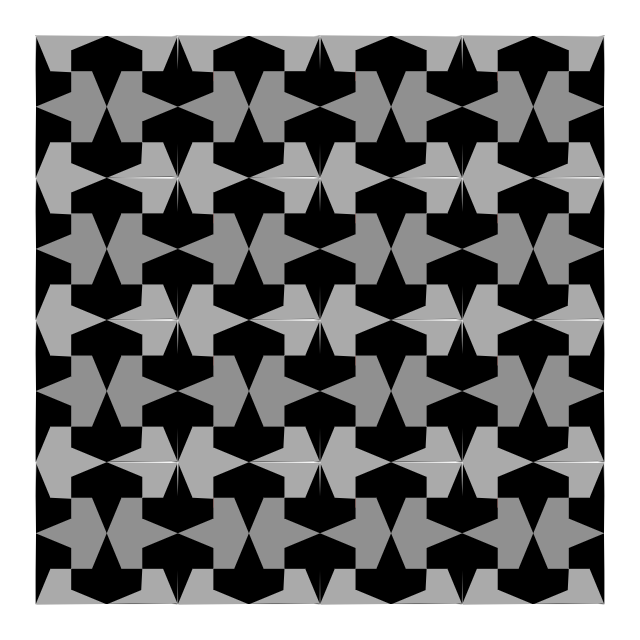
A Shadertoy shader for this pattern:

```glsl
// Interlocking grey double arrows on a black square panel, with thin open seams between the tiles.

#define TILES 4.0        // repeats across and down
#define MARGIN 0.0557    // white border, in canvas units
#define SLOPE 0.4142     // tan(22.5 degrees), sets every slanted edge
#define LEAN 0.05        // slight tilt of some light edges
#define WEDGE 0.006      // half width of the horizontal seam gap
#define SLIT 0.005       // half width of the vertical seam gap
#define SLIT_LENGTH 0.24
#define DARK_GREY vec3(0.565)
#define LIGHT_GREY vec3(0.667)
#define FLECK vec3(0.60, 0.40, 0.38)

// Signed distance, positive inside, to two arrows that meet at the origin.
// The body ends at x = shoulder, the head tapers to a tip at x = 0.5.
float arrowPair(vec2 a, float shoulder, float height) {
    float flank = (a.x - SLOPE * a.y) / length(vec2(1.0, SLOPE));
    float body = min(min(shoulder - a.x, height - a.y), flank);
    float head = (SLOPE * (0.5 - a.x) - a.y) / length(vec2(1.0, SLOPE));
    return max(body, min(head, a.x - 0.2));
}

// Pixel coverage of a filled edge
float fill(float d, float px) {
    return clamp(d / px + 0.5, 0.0, 1.0);
}

// Pixel coverage of a stroke that may be thinner than a pixel
float stroke(float d, float halfWidth, float px) {
    float w = max(halfWidth, 0.0);
    return clamp(w + 0.5 * px - abs(d), 0.0, min(2.0 * w, px)) / px;
}

void mainImage(out vec4 fragColor, in vec2 fragCoord) {
    float side = min(iResolution.x, iResolution.y);
    vec2 uv = (fragCoord - 0.5 * iResolution.xy) / side + 0.5;
    float scale = TILES / (1.0 - 2.0 * MARGIN);
    vec2 p = (uv - MARGIN) * scale;
    float px = scale / side;

    // Tile coordinates around the corners and around the centres
    vec2 corner = p - floor(p + 0.5);
    vec2 centre = fract(p) - 0.5;
    vec2 a = abs(corner);

    // Dark arrows at tile centres, light ones at tile corners
    vec3 col = vec3(0.0);
    float dark = arrowPair(abs(centre), 0.25, 0.25);
    col = mix(col, DARK_GREY, fill(dark, px));
    float shoulder = 0.25;
    float height = 0.25;
    if (corner.x < 0.0 && corner.y > 0.0) shoulder += LEAN * (0.25 - a.y);
    if (corner.x > 0.0 && corner.y < 0.0) height += LEAN * (a.x - 0.1);
    float light = arrowPair(a, shoulder, height);
    col = mix(col, LIGHT_GREY, fill(light, px));

    // Faint reddish fleck on the upper left shoulder of the dark arrows
    float fleck = stroke(centre.x + 0.25, 0.002, px) * fill(0.035 - abs(centre.y - 0.215), px);
    col = mix(col, FLECK, fleck * step(1.0, p.x));

    // Horizontal seam: a white wedge with a dark upper lip, right half of each tile
    float t = 2.0 * corner.x + 1.0;
    float gap = corner.x < 0.0 ? WEDGE * min(t, 10.0 * (1.0 - t)) : 0.0;
    float lip = corner.x < 0.0 ? 0.0015 : 0.0;
    col = mix(col, vec3(0.14), stroke(corner.y - gap - 0.002, lip, px));
    col = mix(col, vec3(1.0), stroke(corner.y, gap, px));

    // Vertical seam: a slit that fades away from the corner, weaker above it
    float slit = SLIT * (1.0 - a.y / SLIT_LENGTH) * (corner.y > 0.0 ? 0.4 : 1.0);
    col = mix(col, vec3(0.9), stroke(corner.x, slit, px));

    // Panel outline, bowed slightly inward at the middle of each tile side
    vec2 bow = 0.005 * (2.0 * a.yx - 0.5);
    vec2 inset = 0.5 * TILES - abs(p - 0.5 * TILES) - bow;
    col = mix(vec3(1.0), col, fill(min(inset.x, inset.y), px));

    fragColor = vec4(col, 1.0);
}
```
